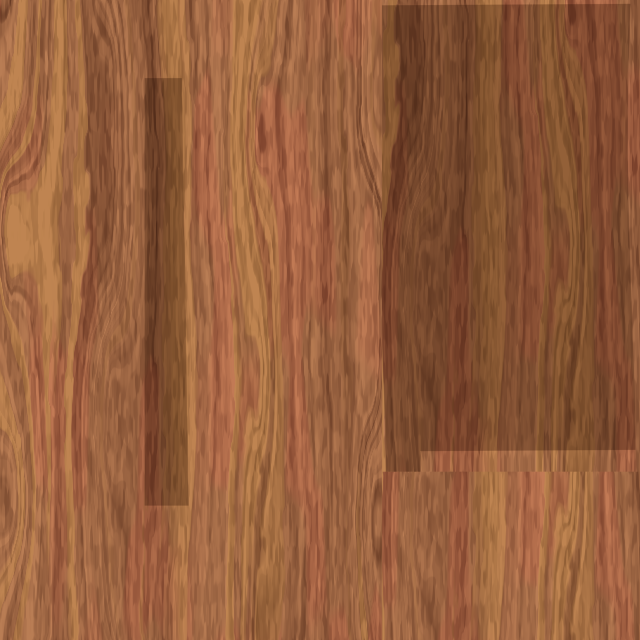
Reproduce this texture procedurally as a Shadertoy shader.

```glsl
// Reddish brown wood veneer with upright grain, long cathedral loops and two
// darker inlaid panels. Rings are smooth cellular noise read along a warped
// grain coordinate; short stretched cells lay fine fibres over them.

#define DARK_WOOD   vec3(0.425, 0.245, 0.152)
#define LIGHT_WOOD  vec3(0.710, 0.475, 0.318)
#define TAN_TINT    vec3(0.022, 0.030, -0.012)
#define PINK_TINT   vec3(0.035, -0.010, 0.004)
#define PANEL_STAIN vec3(0.77, 0.73, 0.69)
#define RING_COUNT  115.0
#define FIBRE_SCALE vec2(270.0, 34.0)
#define SEAM        vec2(0.597, 0.263)
#define LOOP_HEIGHT 1.9

vec3 hash3(vec2 cell) {
    vec3 q = fract(cell.xyx * vec3(0.1031, 0.1030, 0.0973));
    q += dot(q, q.yxz + 33.33);
    return fract((q.xxy + q.yzz) * q.zyx);
}

// Smooth cellular noise: random cell values blended by distance, 0 to 1.
float cells(vec2 p) {
    vec2 base = floor(p), local = p - base;
    float sum = 0.0, total = 0.0;
    for (int j = -1; j <= 1; j++)
    for (int i = -1; i <= 1; i++) {
        vec2 offset = vec2(i, j);
        vec3 h = hash3(base + offset + 61.0);
        vec2 d = offset + 0.15 + 0.7 * h.xy - local;
        float weight = exp(-10.0 * dot(d, d));
        sum += weight * h.z;
        total += weight;
    }
    return sum / total;
}

// Bends straight grain into meanders and closed, tall, pointed loops.
float grainCoord(vec2 p) {
    vec4 centre = vec4(0.015, 0.172, 0.405, 0.585);
    vec4 width  = vec4(0.030, 0.024, 0.016, 0.022);
    vec4 peak   = vec4(0.62, 0.30, 0.80, 0.93);
    vec4 rate   = vec4(8.0, 6.5, 8.5, 8.0);
    float g = p.x + 0.007 * sin(5.0 * p.y + 9.0 * p.x)
                  + 0.003 * sin(13.0 * p.y - 21.0 * p.x);
    for (int i = 0; i < 4; i++) {
        float d = (p.x - centre[i]) / width[i];
        float rise = cos(rate[i] * (p.y - peak[i]))
                   + 0.18 * sin(2.7 * rate[i] * p.y + float(i));
        g += LOOP_HEIGHT * width[i] * rise * exp(0.4 - sqrt(d * d + 0.16));
    }
    return g + 0.005 * (cells(p * vec2(65.0, 19.0)) - 0.5);
}

vec3 wood(vec2 p) {
    float g = grainCoord(p);
    float broad = cells(vec2(g * 36.0, p.y * 0.6));
    float rings = cells(vec2(g * RING_COUNT, p.y * 0.6 + 7.0));
    float fine  = cells(vec2(g * 220.0 + 9.0, p.y * 1.6));
    float fibre = cells(p * FIBRE_SCALE);
    float lines = smoothstep(0.68, 0.92, cells(vec2(g * 74.0 + 31.0, p.y * 0.7)));
    float tan_  = smoothstep(0.66, 0.92, cells(vec2(g * 84.0 + 5.0, p.y * 0.6 + 3.0)));
    float pink  = smoothstep(0.50, 0.95, cells(p * vec2(27.0, 4.5) + 2.0));

    float tone = 0.63 + 0.20 * (broad - 0.5) + 0.42 * (rings - 0.5)
               + 0.36 * (fine - 0.5) + 0.44 * (fibre - 0.5)
               - 0.38 * lines + 0.20 * tan_;
    vec3 colour = mix(DARK_WOOD, LIGHT_WOOD, clamp(tone, -0.10, 1.06));
    return colour + TAN_TINT * tan_ + PINK_TINT * pink * (1.0 - tan_);
}

// Soft-edged box, low corner to high corner.
float box(vec2 p, vec2 low, vec2 high, float soft) {
    vec2 inside = smoothstep(low - soft, low + soft, p)
                * (1.0 - smoothstep(high - soft, high + soft, p));
    return inside.x * inside.y;
}

// Coverage of the narrow strip and of the wide panel with its lower tail.
float panels(vec2 p, float soft) {
    float flare = 0.016 * (0.878 - p.y);
    float strip = box(p, vec2(0.226, 0.210), vec2(0.284 + flare, 0.878), soft);
    float slant = 0.006 * (p.x - 0.65);
    float left = SEAM.x + 0.006 * smoothstep(0.5, 0.26, p.y);
    float right = 0.987 + 0.006 * sin(6.0 * p.y);
    float wide = box(p, vec2(left, 0.295 + slant), vec2(right, 0.992 + slant), soft);
    float tail = box(p, vec2(left, SEAM.y), vec2(0.657, 0.5), soft);
    return max(strip, max(wide, tail));
}

void mainImage(out vec4 fragColor, in vec2 fragCoord) {
    vec2 p = fragCoord / iResolution.xy;
    float soft = 0.75 / iResolution.y;

    // The right side is cut from the same veneer at two other heights.
    vec3 colour = wood(p);
    float beyondSeam = smoothstep(-soft, soft, p.x - SEAM.x);
    if (beyondSeam > 0.0) {
        vec3 upper = wood(p - vec2(0.484, 0.20));
        vec3 lower = wood(p - vec2(0.484, -0.15));
        vec3 cut = mix(lower, upper, smoothstep(-soft, soft, p.y - SEAM.y));
        colour = mix(colour, cut, beyondSeam);
    }

    colour *= mix(vec3(1.0), PANEL_STAIN, panels(p, soft));
    fragColor = vec4(clamp(colour, 0.0, 1.0), 1.0);
}
```
